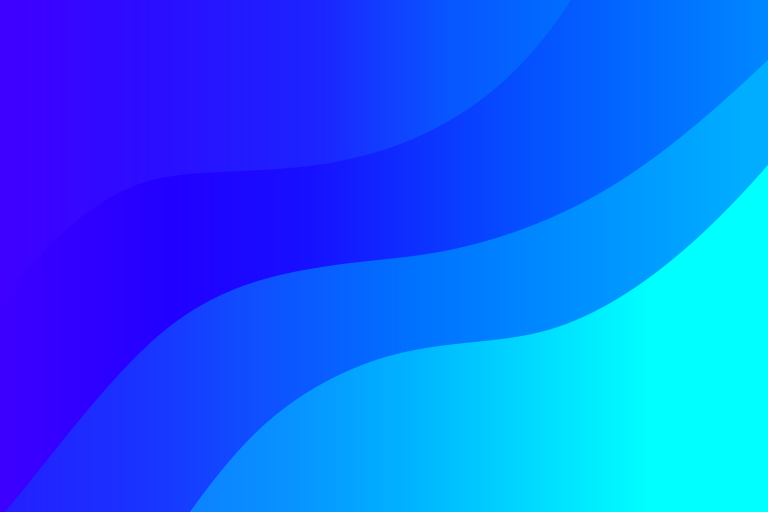
Reproduce this background procedurally as a Shadertoy shader.

```glsl
// Four stacked blue-to-cyan sheets divided by three smooth, rising waves.
// Each wave is a cubic Hermite spline of height over x; each sheet is filled
// by a horizontal colour ramp, and the sheets are layered from back to front.

const int KNOTS = 6;
const int STOPS = 5;
const float ASPECT = 1.5;      // width of the design, its height being 1
const float EDGE_PIXELS = 0.7; // half width of the smoothed edge
const float BLUE = 1.0;        // blue is full in every sheet

// Wave knots: x, height, slope
const vec3 UPPER_WAVE[KNOTS] = vec3[KNOTS](
    vec3(0.000, 0.410, 1.30), vec3(0.273, 0.641, 0.35), vec3(0.430, 0.664, 0.06),
    vec3(0.645, 0.682, 0.18), vec3(0.859, 0.754, 0.54), vec3(1.115, 1.000, 1.55));
const vec3 MIDDLE_WAVE[KNOTS] = vec3[KNOTS](
    vec3(0.000, -0.012, 1.20), vec3(0.293, 0.330, 0.92), vec3(0.645, 0.481, 0.15),
    vec3(0.879, 0.512, 0.21), vec3(1.172, 0.623, 0.57), vec3(1.500, 0.883, 0.95));
const vec3 LOWER_WAVE[KNOTS] = vec3[KNOTS](
    vec3(0.371, 0.000, 1.40), vec3(0.527, 0.180, 0.85), vec3(0.723, 0.293, 0.36),
    vec3(0.898, 0.329, 0.11), vec3(1.094, 0.363, 0.35), vec3(1.500, 0.678, 1.15));

// Ramp stops: x, red, green
const vec3 VIOLET_RAMP[STOPS] = vec3[STOPS](
    vec3(0.00, 0.25, 0.00), vec3(0.30, 0.17, 0.05), vec3(0.62, 0.11, 0.14),
    vec3(0.88, 0.03, 0.34), vec3(1.12, 0.00, 0.43));
const vec3 INDIGO_RAMP[STOPS] = vec3[STOPS](
    vec3(0.00, 0.24, 0.00), vec3(0.34, 0.13, 0.00), vec3(0.60, 0.09, 0.06),
    vec3(1.00, 0.02, 0.30), vec3(1.50, 0.00, 0.53));
const vec3 AZURE_RAMP[STOPS] = vec3[STOPS](
    vec3(0.00, 0.14, 0.12), vec3(0.28, 0.10, 0.20), vec3(0.50, 0.06, 0.31),
    vec3(0.80, 0.00, 0.44), vec3(1.45, 0.00, 0.68));
const vec3 CYAN_RAMP[STOPS] = vec3[STOPS](
    vec3(0.38, 0.05, 0.51), vec3(0.58, 0.03, 0.58), vec3(0.80, 0.00, 0.70),
    vec3(1.05, 0.00, 0.86), vec3(1.27, 0.00, 1.00));

// Height of a wave, continued in straight lines past its end knots
float waveHeight(vec3 knots[KNOTS], float x) {
    vec3 last = knots[KNOTS - 1];
    if (x <= knots[0].x) return knots[0].y + knots[0].z * (x - knots[0].x);
    if (x >= last.x) return last.y + last.z * (x - last.x);

    float height = 0.0;
    for (int i = 0; i < KNOTS - 1; i++) {
        vec3 a = knots[i];
        vec3 b = knots[i + 1];
        if (x < a.x || x >= b.x) continue;
        float span = b.x - a.x;
        float t = (x - a.x) / span;
        float s = 1.0 - t;
        height = mix(a.y, b.y, t * t * (3.0 - 2.0 * t))
               + span * t * s * (a.z * s - b.z * t);
    }
    return height;
}

// Coverage of the area below a wave, by approximate distance to its edge
float belowWave(vec3 knots[KNOTS], vec2 p) {
    const float STEP = 0.002;
    float height = waveHeight(knots, p.x);
    float slope = (waveHeight(knots, p.x + STEP) - height) / STEP;
    float dist = (p.y - height) / sqrt(1.0 + slope * slope);
    float edge = EDGE_PIXELS / iResolution.y;
    return 1.0 - smoothstep(-edge, edge, dist);
}

// Piecewise linear colour along x
vec3 sheetColor(vec3 stops[STOPS], float x) {
    vec2 redGreen = stops[0].yz;
    for (int i = 0; i < STOPS - 1; i++) {
        float t = clamp((x - stops[i].x) / (stops[i + 1].x - stops[i].x), 0.0, 1.0);
        redGreen += (stops[i + 1].yz - stops[i].yz) * t;
    }
    return vec3(redGreen, BLUE);
}

void mainImage(out vec4 fragColor, in vec2 fragCoord) {
    vec2 p = fragCoord / iResolution.xy * vec2(ASPECT, 1.0);

    // Sheets from back to front
    vec3 color = sheetColor(VIOLET_RAMP, p.x);
    color = mix(color, sheetColor(INDIGO_RAMP, p.x), belowWave(UPPER_WAVE, p));
    color = mix(color, sheetColor(AZURE_RAMP, p.x), belowWave(MIDDLE_WAVE, p));
    color = mix(color, sheetColor(CYAN_RAMP, p.x), belowWave(LOWER_WAVE, p));

    fragColor = vec4(color, 1.0);
}
```
